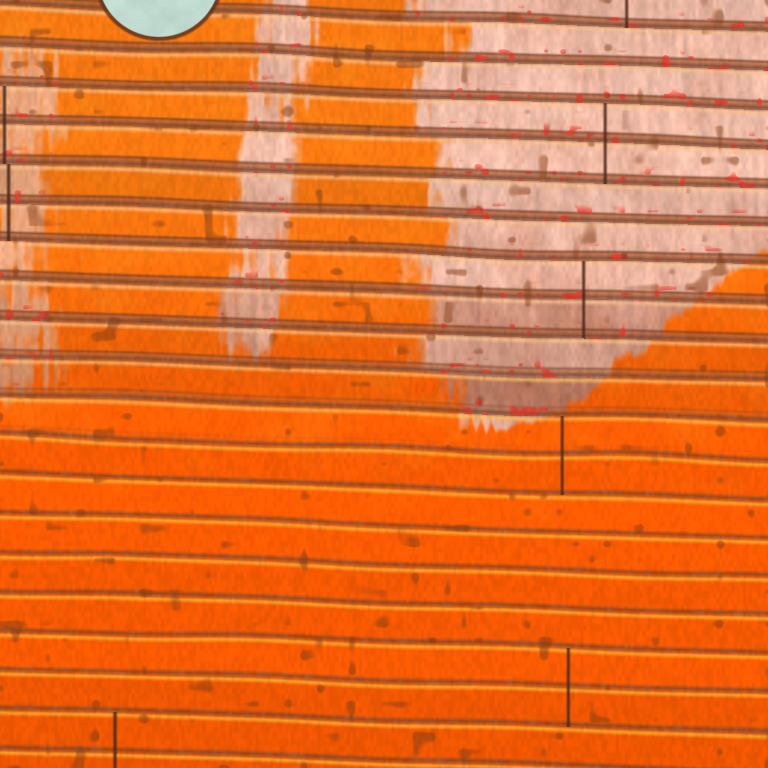
This texture is drawn by a WebGL 2 fragment shader. Its source:

```glsl
#version 300 es
precision highp float;
// Weathered orange slats, slightly tilted, with paint worn to bare copper at the upper right.
// A repeated slat profile is shaded over a noisy wear mask; two-slat boards get
// butt joints by formula, and a pale disc overlaps the top edge.
uniform vec2 u_resolution;
out vec4 outColor;

const float SLATS = 19.7;
const float TILT = 0.033;
const vec3 DEEP_ORANGE = vec3(0.97, 0.35, 0.01);
const vec3 AMBER = vec3(0.96, 0.53, 0.10);
const vec3 COPPER = vec3(0.69, 0.42, 0.32);
const vec3 SAND = vec3(0.90, 0.61, 0.42);
const vec3 RUST = vec3(0.72, 0.34, 0.12);
const vec3 BLUSH = vec3(0.96, 0.76, 0.68);
const vec3 GROOVE = vec3(0.36, 0.20, 0.13);
const vec3 MINT = vec3(0.76, 0.86, 0.82);

float hash(vec2 p) {
  return fract(sin(dot(p, vec2(127.1, 311.7))) * 43758.5453);
}

float noise(vec2 p) {
  vec2 i = floor(p), f = fract(p);
  f = f * f * (3.0 - 2.0 * f);
  return mix(mix(hash(i), hash(i + vec2(1, 0)), f.x),
             mix(hash(i + vec2(0, 1)), hash(i + vec2(1, 1)), f.x), f.y);
}

float fbm(vec2 p) {
  float sum = 0.0, amp = 0.53;
  for (int i = 0; i < 4; i++) {
    sum += amp * noise(p);
    p = p * 2.07 + 5.3;
    amp *= 0.5;
  }
  return sum;
}

// Soft line of a given half width around a centre
float band(float v, float centre, float halfWidth, float soft) {
  return 1.0 - smoothstep(halfWidth - soft, halfWidth + soft, abs(v - centre));
}

// Bare metal amount; depth runs from the top edge downwards
float wear(float x, float depth, float slat) {
  float shift = (hash(vec2(slat, 3.0)) - 0.5) * 0.08;
  float right = smoothstep(0.47, 0.65, x + shift)
              * (1.0 - smoothstep(0.53, 0.59, depth))
              * (1.0 - smoothstep(-0.04, 0.05, depth - 0.33 - (0.98 - x) * 0.8));
  float streak = band(x + 0.12 * depth, 0.375, 0.045, 0.03)
               * (1.0 - smoothstep(0.40, 0.56, depth)) * 0.68;
  float left = (1.0 - smoothstep(0.02, 0.16, x))
             * band(depth, 0.28, 0.25, 0.05) * 0.62;
  float grain = fbm(vec2(x * 26.0, depth * 24.0)) * 0.6
              + noise(vec2(x * 150.0, slat * 3.0)) * 0.4;
  float amount = max(right, max(streak, left)) + (grain - 0.5) * 0.65;
  return smoothstep(0.38, 0.62, amount);
}

// Vertical end joints, shared by both slats of a board
float joints(float x, float board, float soft) {
  float odd = mod(board, 2.0);
  float hasRight = max(odd * step(board, 5.5), band(board, 8.0, 0.3, 0.1));
  float hasLeft = max(band(board, 1.5, 0.7, 0.1), band(board, 9.0, 0.3, 0.1));
  float rightX = 0.802 - 0.014 * board + 0.05 * smoothstep(5.0, 8.0, board);
  float leftX = 0.004 + 0.0018 * board * board;
  return max(hasRight * band(x, rightX, 0.002, soft),
             hasLeft * band(x, leftX, 0.0022, soft));
}

vec3 paintColor(vec2 p, float depth) {
  float mottle = fbm(p * vec2(20.0, 30.0));
  float fresh = smoothstep(0.18, 0.68, depth + (mottle - 0.5) * 0.35);
  vec3 paint = mix(mix(AMBER, DEEP_ORANGE, 0.35), DEEP_ORANGE, fresh);
  return mix(paint, AMBER, 0.45 * smoothstep(0.52, 0.75, mottle) * (1.0 - fresh));
}

vec3 bareColor(vec2 p, float depth, float slat) {
  float brush = noise(p * vec2(130.0, 18.0));
  float dull = smoothstep(0.25, 0.5, depth) * (0.35 + 0.5 * mod(slat, 2.0));
  float tone = clamp(dull + (fbm(p * 22.0) - 0.4) * 0.7, 0.0, 1.0);
  vec3 metal = mix(BLUSH, COPPER + 0.06, tone);
  metal = mix(metal, SAND, 0.7 * (1.0 - smoothstep(0.1, 0.4, p.x)));
  return metal * (0.92 + 0.12 * brush);
}

// Lit upper lip, lower bevel and dark groove; across is 0 at the slat's top
vec3 shadeSlat(vec3 base, float across, float upper, float grit, float soft) {
  vec3 lip = mix(vec3(1.0, 0.72, 0.22), BLUSH, upper * 0.7);
  vec3 col = mix(base, lip, 0.75 * band(across, 0.07, 0.045, 0.04 + soft));
  float bevel = smoothstep(0.72, 0.80, across);
  col = mix(col, mix(RUST, COPPER, 0.55), bevel * upper * 0.72);
  col = mix(col, GROOVE, 0.6 * upper * band(across, 0.77, 0.025, 0.03 + soft));
  float groove = max(band(across, 0.93, 0.045, 0.05 + soft),
                     0.6 * band(across, 0.0, 0.015, 0.02 + soft));
  return mix(col, GROOVE + 0.15 * grit, groove * (0.6 + 0.35 * grit));
}

void main() {
  vec2 uv = gl_FragCoord.xy / u_resolution;
  float px = 1.0 / min(u_resolution.x, u_resolution.y);
  float depth = 1.0 - uv.y;
  float wobble = (noise(vec2(uv.x * 6.0, uv.y * 12.0)) - 0.5) * 0.12;
  float row = (depth - TILT * uv.x) * SLATS - 0.18 + wobble;
  float slat = floor(row), across = fract(row);
  float upper = 1.0 - smoothstep(0.40, 0.62, depth);
  float grit = noise(uv * vec2(140.0, 170.0));

  // Paint over metal, then the slat relief
  float bare = wear(uv.x, depth, slat);
  vec3 col = mix(paintColor(uv, depth), bareColor(uv, depth, slat), bare);
  col *= 0.96 + 0.08 * hash(vec2(slat, 8.0));
  col = shadeSlat(col, across, upper, grit, px * SLATS);

  // Red flecks near worn edges, small stains and fine grain
  float fleck = smoothstep(0.72, 0.86, noise(uv * vec2(90.0, 120.0)));
  col = mix(col, vec3(0.93, 0.18, 0.14), fleck * bare * smoothstep(0.5, 0.75, across) * 0.65);
  float stain = smoothstep(0.84, 0.96, noise(uv * 48.0 + 7.0));
  col = mix(col, RUST * 0.7, stain * 0.5);
  col *= 0.95 + 0.1 * noise(uv * vec2(260.0, 120.0));

  // Board joints and the pale disc with its dark rim
  col = mix(col, GROOVE * 0.8, 0.85 * joints(uv.x, floor(slat / 2.0), px + 0.0008));
  float disc = length(uv - vec2(0.207, 1.032)) - 0.080;
  col = mix(col, GROOVE, 0.85 * (1.0 - smoothstep(0.003, 0.006 + px, disc)));
  vec3 face = MINT + 0.1 * (fbm(uv * 45.0) - 0.5);
  col = mix(col, face, 1.0 - smoothstep(-px, px, disc));
  outColor = vec4(clamp(col, 0.0, 1.0), 1.0);
}
```
